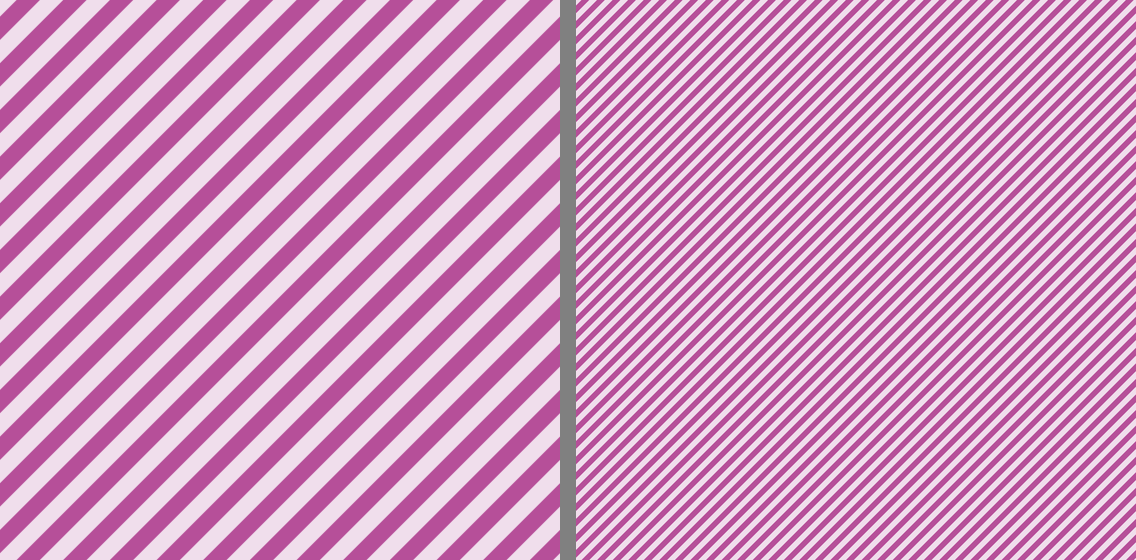
Left: one tile. Right: repeated 3 by 3.
Give the GLSL for this pattern, as a WebGL 2 fragment shader.

```glsl
#version 300 es
precision highp float;
// Even diagonal stripes in orchid and pale pink, rising to the right.
// A triangle wave along the x - y axis gives the distance to each stripe edge;
// twelve whole periods across and down make the canvas tile.

uniform vec2 u_resolution;
out vec4 fragColor;

// Signed distance to the stripe edge, in periods: negative inside the stripe.
float stripeDistance(float phase, float center, float width) {
    return abs(fract(phase - center + 0.5) - 0.5) - 0.5 * width;
}

void main() {
    vec2 uv = gl_FragCoord.xy / u_resolution;

    // Stripe axis, counted in periods
    float repeats = 12.0;
    float phase = repeats * (uv.x - uv.y);

    // Half the span of one pixel along the stripe axis
    float halfPixel = 0.5 * repeats * (1.0 / u_resolution.x + 1.0 / u_resolution.y);
    float edge = stripeDistance(phase, 0.605, 0.5);
    float stripe = 1.0 - smoothstep(-halfPixel, halfPixel, edge);

    vec3 palePink = vec3(0.94, 0.87, 0.925);
    vec3 orchid = vec3(0.715, 0.31, 0.60);
    fragColor = vec4(mix(palePink, orchid, stripe), 1.0);
}
```
